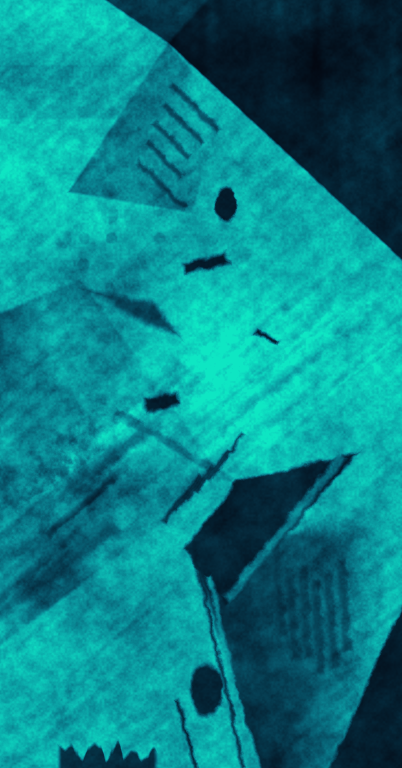
A Shadertoy shader for this background:

```glsl
float tone;
vec2 rough;

float hash(vec2 p) {
    vec3 h = fract(vec3(p.xyx) * 0.1031);
    h += dot(h, h.yzx + 33.33);
    return fract((h.x + h.y) * h.z);
}

float noise(vec2 p) {
    vec2 i = floor(p), f = fract(p);
    f *= f * (3.0 - 2.0 * f);
    return mix(mix(hash(i), hash(i + vec2(1, 0)), f.x),
               mix(hash(i + vec2(0, 1)), hash(i + 1.0), f.x), f.y);
}

// Layered noise around zero
float fbm(vec2 p) {
    float sum = -0.5, amp = 0.5;
    for (int i = 0; i < 5; i++) {
        sum += amp * noise(p);
        p = mat2(1.6, 1.2, -1.2, 1.6) * p + 17.0;
        amp *= 0.55;
    }
    return sum;
}

// Signed distance to a line, positive on its left
float side(vec2 p, vec2 a, vec2 b) {
    vec2 d = normalize(b - a);
    return d.x * (p.y - a.y) - d.y * (p.x - a.x);
}

// Convex facet with clockwise corners
float facet(vec2 p, vec4 a, vec4 b) {
    return max(max(side(p, a.xy, a.zw), side(p, a.zw, b.xy)),
               max(side(p, b.xy, b.zw), side(p, b.zw, a.xy)));
}

float glow(vec2 p, float x, float y, float rx, float ry) {
    vec2 d = (p - vec2(x, y)) / vec2(rx, ry);
    return exp(-dot(d, d));
}

void paint(float target, float d, float soft, float amount) {
    tone = mix(tone, target, amount * smoothstep(soft, -soft, d));
}

// Flat-ended brush stroke
void dash(float target, vec4 ends, float halfWidth, float amount) {
    vec2 span = ends.zw - ends.xy, dir = normalize(span);
    vec2 v = rough - 0.5 * (ends.xy + ends.zw);
    float d = max(abs(dot(v, dir)) - 0.5 * length(span), abs(dir.x * v.y - dir.y * v.x) - halfWidth);
    paint(target, d, 0.2 + 0.3 * halfWidth, amount);
}

void mainImage(out vec4 fragColor, in vec2 fragCoord) {
    // Canvas height is 100 units
    vec2 p = 100.0 * fragCoord / iResolution.y;
    vec2 q = mat2(0.77, -0.64, 0.64, 0.77) * p;
    float cloud = fbm(p * 0.14), speck = fbm(p * 0.75 + 40.0);
    rough = p + 0.9 * vec2(speck, fbm(p * 0.7 + 9.0));

    // Broad light and shade
    tone = 0.64 + 0.17 * glow(p, 4.0, 76.0, 14.0, 9.0) + 0.1 * glow(p, 7.0, 98.0, 10.0, 5.0)
        + 0.17 * glow(p, 46.0, 54.0, 15.0, 11.0) + 0.11 * glow(p, 30.0, 52.0, 9.0, 13.0)
        - 0.13 * glow(p, 17.0, 17.0, 7.0, 10.0) - 0.15 * glow(p, 16.0, 64.0, 8.0, 5.0);
    paint(tone - 0.07, abs(p.y - 88.0) - 3.5, 0.2, smoothstep(22.0, 12.0, p.x));

    // Upper and left facets
    float d = facet(p, vec4(21.9, 94.4, 29, 86), vec4(25, 72.3, 8.9, 75));
    paint(0.4 + 0.3 * cloud, d, 0.25, 0.85 - 0.6 * smoothstep(20.0, 29.0, p.x));
    d = facet(p, vec4(-9, 55.5, 10.5, 63.6), vec4(29, 38, -9, 9));
    paint(0.41 + 0.4 * cloud, d, 0.3, 0.9 - 0.5 * smoothstep(9.0, 21.0, p.x));
    tone += 0.24 * smoothstep(-0.15, 0.15, cloud + 0.3 * speck) * glow(q, 34.5, 24.5, 13.0, 4.0);
    paint(0.16, facet(rough, vec4(12, 62, 20, 60.7), vec4(23, 56.5, 19, 58)), 0.6, 0.8);

    // Diagonal bands and scattered streaks
    dash(0.23, vec4(-3, 19, 15, 32), 1.4, 0.65);
    dash(0.27, vec4(-2, 29, 21, 45), 1.0, 0.5);
    dash(0.3, vec4(15, 46.5, 31, 37), 0.5, 0.7);
    dash(0.75, vec4(23, 30, 41, 52), 2.0, 0.6);
    for (int i = 0; i < 32; i++) {
        float n = float(i), x = 52.0 * hash(vec2(n, 3));
        vec2 c = vec2(x, 22.0 + 0.6 * x + 16.0 * hash(vec2(n, 8)));
        vec2 reach = (3.0 + 5.0 * hash(vec2(n, 5))) * vec2(0.72, 0.62);
        float change = hash(vec2(n, 6)) > 0.45 ? -0.15 : 0.12;
        dash(tone + change, vec4(c - reach, c + reach), 0.15 + 0.6 * hash(vec2(n, 7)), 0.6);
    }

    // Round stains
    vec2 cell = floor(p / 3.2);
    vec2 spot = fract(p / 3.2) - 0.4 - 0.2 * vec2(hash(cell), hash(cell + 50.0));
    d = length(spot) - 0.18 - 0.2 * hash(cell + 9.0) + 0.1 * speck;
    paint(tone - 0.13, d, 0.06, glow(p, 15.0, 70.0, 11.0, 8.0) * step(0.3, hash(cell + 21.0)));

    // Lower right facets
    float fade = smoothstep(32.0, 46.0, p.x);
    d = facet(rough, vec4(25, 28.5, 48, 32), vec4(46, -2, 34.7, -2));
    paint(mix(0.13, 0.36, fade) + 0.25 * cloud, d, 0.3 + 3.0 * fade * fade, 0.92);
    for (float x = 36.0; x < 46.0; x += 1.7) {
        float top = 24.0 + 6.0 * hash(vec2(x, 31));
        dash(0.16, vec4(x, top, x + 0.8, top - 12.0), 0.5, 0.55);
    }
    d = facet(rough, vec4(24, 28.6, 31, 37.5), vec4(46.5, 41, 29.3, 21.2));
    paint(0.1 + 0.12 * cloud, d, 0.35, 0.95);
    dash(0.5, vec4(29.5, 22, 44.5, 40.5), 0.55, 0.85);
    dash(0.58, vec4(27.2, 25, 33, -1), 0.35, 0.85);
    dash(0.1, vec4(25.3, 28.3, 31.8, 0), 0.25, 0.8);
    paint(0.08 + 0.1 * cloud, -side(rough, vec2(52.6, 21.5), vec2(43, 0)), 0.3, 0.95);

    // Dark dashes and blots
    for (float n = 0.0; n < 5.0; n++) {
        vec2 a = vec2(18.0 + 1.1 * n, 79.0 + 2.5 * n), b = vec2(21.2 + 1.5 * n, 32.0 + 1.4 * n);
        float reach = 0.4 + 0.6 * hash(vec2(n, 12));
        dash(0.17, vec4(a, a + vec2(6.5, -6.5) * reach), 0.35, 0.75);
        dash(0.13, vec4(b, b + vec2(5, 6.5) * reach), 0.25, 0.75);
    }
    dash(0.06, vec4(24.2, 65, 29.7, 66.4), 0.75, 0.95);
    dash(0.07, vec4(19, 47.2, 23.3, 48.2), 0.85, 0.95);
    dash(0.07, vec4(33.2, 56.9, 36.3, 55.4), 0.3, 0.95);
    dash(0.1, vec4(23, 8.6, 25.6, 0), 0.25, 0.9);
    paint(0.08, length((rough - vec2(29.5, 73.4)) / vec2(1.4, 2.1)) - 1.0, 0.15, 0.95);
    paint(0.1, length((rough - vec2(26.9, 10.2)) / vec2(2.1, 3.4)) - 1.0, 0.15, 0.95);
    d = max(abs(p.x - 14.0) - 6.3, rough.y - 1.0 - 2.5 * noise(vec2(p.x * 1.3, 4)));
    paint(0.1, d, 0.4, 0.9);

    // Night corner above the slanted edge
    vec2 peak = vec2(21.9, 94.4);
    d = min(-side(p, vec2(13.7, 100), peak), -side(p, peak, vec2(52.6, 65.9)));
    float night = 0.05 + 0.1 * cloud + 0.09 * glow(p, 48.0, 78.0, 7.0, 12.0)
        + 0.05 * noise(p * vec2(0.8, 0.1)) + 0.07 * glow(p, 40.0, 99.0, 12.0, 4.0);
    night += 0.1 * smoothstep(-0.3, 0.3, side(p, peak, vec2(27, 100)));
    paint(night, d + 0.15 * speck, 0.2, 1.0);

    // Weathered surface, weaker in the dark
    float wear = 0.26 * cloud + 0.3 * speck + 0.1 * noise(q * vec2(0.12, 1.5)) + 0.1 * noise(p * 3.5) - 0.1;
    tone = clamp(tone + wear * smoothstep(-0.1, 0.6, tone), 0.03, 0.9);
    fragColor = vec4(0.01 + 0.05 * tone, tone, 0.03 + 1.34 * tone - 0.58 * tone * tone, 1);
}
```
